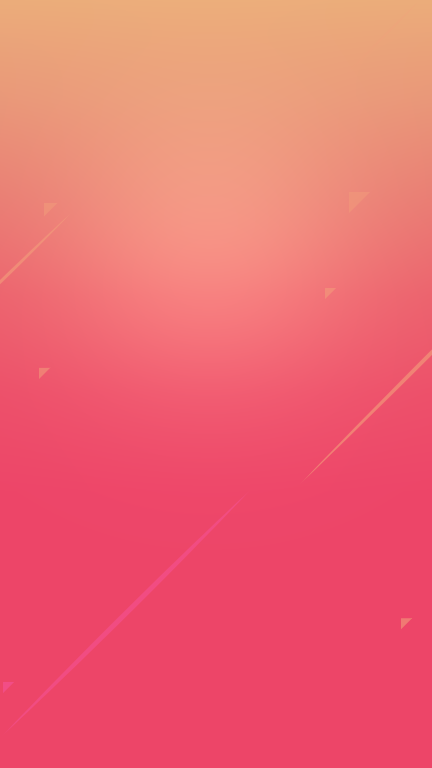
Give the GLSL for this background, as a Shadertoy shader.

```glsl
// Coral sunset gradient with a soft central glow, tapered diagonal streaks and small corner triangles.

const vec3 GOLD = vec3(0.95, 0.62, 0.48);
const vec3 PINK = vec3(0.96, 0.32, 0.59);
const float FADE_DEPTH = 0.64; // share of the height covered by the gradient

// Vertical gradient from apricot at the top to flat crimson
vec3 skyColor(float depth) {
    const vec3 stops[6] = vec3[6](
        vec3(0.922, 0.675, 0.478), vec3(0.912, 0.588, 0.470),
        vec3(0.908, 0.478, 0.445), vec3(0.918, 0.372, 0.420),
        vec3(0.925, 0.306, 0.411), vec3(0.929, 0.270, 0.408));
    float s = clamp(depth / FADE_DEPTH, 0.0, 1.0) * 5.0;
    int i = min(int(s), 4);
    return mix(stops[i], stops[i + 1], s - float(i));
}

// Elliptical Gaussian falloff
float softGlow(vec2 p, vec2 center, vec2 spread) {
    vec2 d = (p - center) / spread;
    return exp(-0.5 * dot(d, d));
}

// Coverage of a line from a to b, pointed at both ends
float streak(vec2 p, vec2 a, vec2 b, float halfWidth, float pixel) {
    vec2 along = b - a;
    float u = dot(p - a, along) / dot(along, along);
    float dist = abs(along.x * (p.y - a.y) - along.y * (p.x - a.x)) / length(along);
    float taper = halfWidth * 4.0 * u * (1.0 - u);
    float ends = smoothstep(0.0, 0.06, u) * smoothstep(1.0, 0.94, u);
    return ends * clamp((taper - dist) / pixel + 0.5, 0.0, 1.0);
}

// Coverage of a right triangle whose square corner is its top left
float cornerTriangle(vec2 p, vec2 corner, float size, float pixel) {
    vec2 q = vec2(p.x - corner.x, corner.y - p.y);
    float dist = max(max(-q.x, -q.y), (q.x + q.y - size) * 0.7071);
    return clamp(0.5 - dist / pixel, 0.0, 1.0);
}

void mainImage(out vec4 fragColor, in vec2 fragCoord) {
    float pixel = 1.0 / iResolution.y;
    vec2 p = fragCoord * pixel; // height is 1

    // Background and glow
    vec3 color = skyColor(1.0 - p.y);
    color += vec3(0.055, 0.145, 0.088) * softGlow(p, vec2(0.273, 0.668), vec2(0.148, 0.135));

    // Streaks: start and end points, then half width and opacity
    const vec4 lines[4] = vec4[4](
        vec4(0.000, 0.039, 0.329, 0.365), vec4(-0.091, 0.544, 0.094, 0.724),
        vec4(0.388, 0.367, 0.737, 0.716), vec4(0.449, 0.902, 0.547, 1.000));
    const vec2 looks[4] = vec2[4](
        vec2(0.0033, 0.55), vec2(0.0020, 0.60), vec2(0.0025, 0.62), vec2(0.0016, 0.25));
    for (int i = 0; i < 4; i++) {
        float cover = streak(p, lines[i].xy, lines[i].zw, looks[i].x, pixel);
        color = mix(color, i == 0 ? PINK : GOLD, cover * looks[i].y);
    }

    // Triangles: corner, size, opacity
    const vec4 marks[6] = vec4[6](
        vec4(0.004, 0.112, 0.0145, 0.65), vec4(0.0573, 0.7357, 0.0175, 0.50),
        vec4(0.4544, 0.750, 0.0275, 0.45), vec4(0.4232, 0.625, 0.0145, 0.55),
        vec4(0.0508, 0.521, 0.0145, 0.55), vec4(0.5221, 0.195, 0.0145, 0.58));
    for (int i = 0; i < 6; i++) {
        float cover = cornerTriangle(p, marks[i].xy, marks[i].z, pixel);
        color = mix(color, i == 0 ? PINK : GOLD, cover * marks[i].w);
    }

    fragColor = vec4(color, 1.0);
}
```
